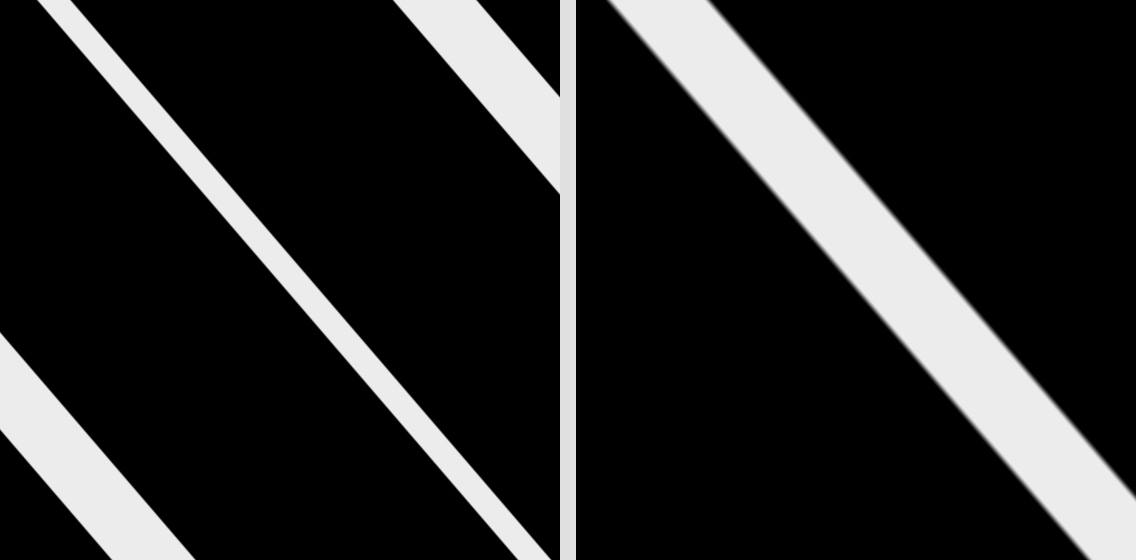
Left, the full canvas; right, a detail of the centre.
Give the GLSL for this pattern, as a Shadertoy shader.

```glsl
// Diagonal pale stripes on black, alternating thin and wide.
#define STRIPE_ANGLE 0.7095
#define PERIOD 1.032
#define THIN_OFFSET 0.0193
#define THIN_WIDTH 0.0449
#define WIDE_WIDTH 0.1131
#define EDGE_SOFTNESS 0.0022
#define GROUND_COLOR vec3(0.0)
#define STRIPE_COLOR vec3(0.926)

// Signed distance to a stripe repeated every PERIOD, negative inside
float stripeDistance(float across, float center, float width) {
    float fromCenter = (fract((across - center) / PERIOD + 0.5) - 0.5) * PERIOD;
    return abs(fromCenter) - 0.5 * width;
}

void mainImage(out vec4 fragColor, in vec2 fragCoord) {
    // Canvas units, centered
    float canvasSize = min(iResolution.x, iResolution.y);
    vec2 p = (fragCoord - 0.5 * iResolution.xy) / canvasSize;

    // Position across the stripes
    float across = dot(p, vec2(cos(STRIPE_ANGLE), sin(STRIPE_ANGLE)));

    // Wide stripes lie halfway between the thin ones
    float thin = stripeDistance(across, THIN_OFFSET, THIN_WIDTH);
    float wide = stripeDistance(across, THIN_OFFSET + 0.5 * PERIOD, WIDE_WIDTH);

    // Smooth edges, never narrower than a pixel
    float edge = max(EDGE_SOFTNESS, 0.75 / canvasSize);
    float coverage = 1.0 - smoothstep(-edge, edge, min(thin, wide));
    fragColor = vec4(mix(GROUND_COLOR, STRIPE_COLOR, coverage), 1.0);
}
```
